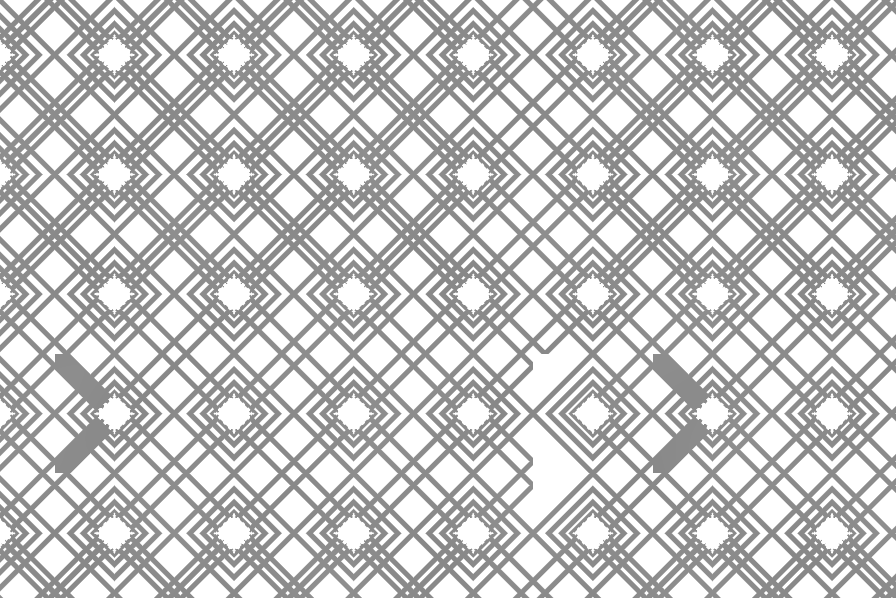
A Shadertoy shader for this pattern:

```glsl
const float ROWS = 5.0;                      // repeats per canvas height
const vec2 STAR_ORIGIN = vec2(0.957, 0.541); // first star, in cells
const float TILE_COLS = 5.0;                 // columns before the wear recurs
const vec3 PAPER = vec3(1.0);
const float INK_TONE = 0.545;
const float TONE_DRIFT = 0.012;
const float LINE_HALF = 0.030;
const float OUTER_RING = 0.5;
const float MIDDLE_RING = 0.37;
const float INNER_RING = 0.26;
const float COLLAR = 0.183;
const float COLLAR_HALF = 0.022;
const float STRAND_OFFSET = 0.1;
const float CORE_HALF = 0.033;
const float SOLID_HALF = 0.085;
const float STAR_RADIUS = 0.157;
const float TOOTH_DEPTH = 0.014;
const float TOOTH_PITCH = 0.085;
const float SEAM_COL = 3.0;
const float SOLID_COL = 4.0;
const float TAU = 6.2831853;

// Coverage of a stripe of given half width at distance d
float stripe(float d, float halfWidth, float aa) {
    return clamp(0.5 + (halfWidth - abs(d)) / aa, 0.0, 1.0);
}

// Diagonal coordinates, folded into one quadrant
vec2 diagonals(vec2 p) {
    return abs(vec2(p.x + p.y, p.x - p.y));
}

// Nested diamonds around each star
float diamondRings(float radius, float aa) {
    float ink = stripe(radius - OUTER_RING, LINE_HALF, aa);
    ink = max(ink, stripe(radius - MIDDLE_RING, LINE_HALF, aa));
    ink = max(ink, stripe(radius - INNER_RING, LINE_HALF, aa));
    return max(ink, stripe(radius - COLLAR, COLLAR_HALF, aa));
}

// Two outer strands and an optional core along both diagonals
float crossingBands(vec2 diag, float coreHalf, float aa) {
    vec2 side = abs(diag - STRAND_OFFSET);
    float ink = stripe(min(side.x, side.y), LINE_HALF, aa);
    float core = stripe(min(diag.x, diag.y), coreHalf, aa);
    return max(ink, core * step(0.001, coreHalf));
}

// Core width of each band arm: dense rows, open rows and solid arms
float bandCore(vec2 knot, float col, vec2 q) {
    bool openRow = knot.y == 0.0 || knot.y == 1.0;
    bool solidArm = openRow && col == SOLID_COL && q.x > 0.0
        && (knot.y == 0.0 ? q.y > 0.0 : q.y < 0.0);
    if (solidArm) return SOLID_HALF;
    return openRow || col == SEAM_COL ? 0.0 : CORE_HALF;
}

// Arms lost to the right of the seam
float bandPresent(vec2 knot, float col, vec2 q) {
    bool lost = col == SEAM_COL && q.x > 0.0
        && (knot.y == 0.0 || (knot.y == 1.0 && q.y < 0.0));
    return lost ? 0.0 : 1.0;
}

void mainImage(out vec4 fragColor, in vec2 fragCoord) {
    vec2 p = fragCoord * ROWS / iResolution.y - STAR_ORIGIN;
    float aa = 1.4142 * ROWS / iResolution.y;

    // Each box is centred on a knot and has a star at every corner
    vec2 knot = floor(p);
    vec2 q = p - knot - 0.5;
    float col = mod(knot.x, TILE_COLS);
    vec2 starDiag = diagonals(abs(q) - 0.5);
    float radius = max(starDiag.x, starDiag.y);
    float along = min(starDiag.x, starDiag.y);

    float bands = crossingBands(diagonals(q), bandCore(knot, col, q), aa);
    float ink = max(diamondRings(radius, aa), bands * bandPresent(knot, col, q));

    // Toothed white star
    float tooth = clamp(3.0 * cos(TAU * along / TOOTH_PITCH), -1.0, 1.0);
    ink *= 1.0 - stripe(radius, STAR_RADIUS + TOOTH_DEPTH * tooth, aa);

    // Slight drift of the grey
    float drift = sin(p.x * 3.1 + sin(p.y * 2.3)) * cos(p.y * 2.7 - p.x);
    vec3 inkColor = vec3(INK_TONE + TONE_DRIFT * drift);
    fragColor = vec4(mix(PAPER, inkColor, ink), 1.0);
}
```
